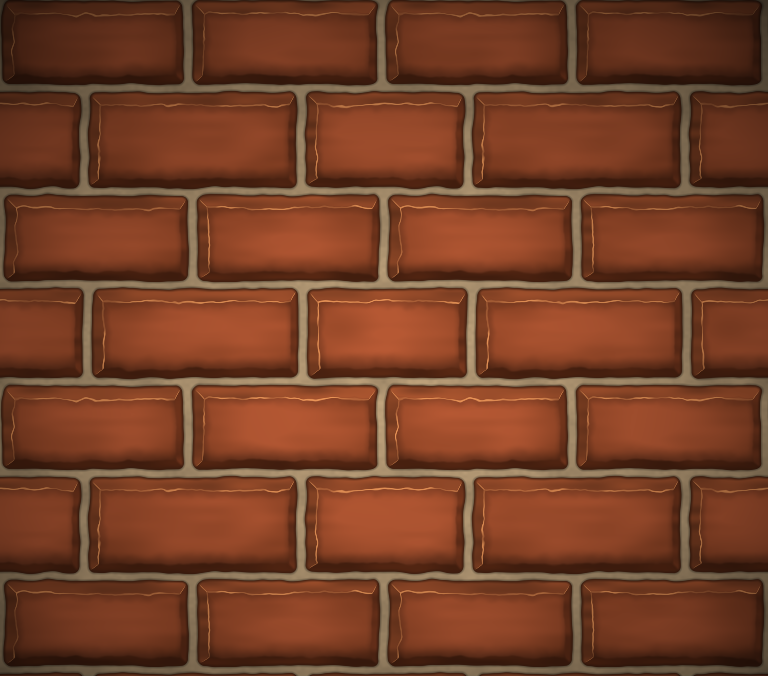
This texture is drawn by a Shadertoy shader. Its source:

```glsl
float hash(vec2 c) {
    vec3 v = fract(c.xyx * 0.1031);
    v += dot(v, v.yzx + 33.33);
    return fract((v.x + v.y) * v.z);
}

// Value noise that wraps once per tile; cells holds whole numbers
float noise(vec2 p, vec2 cells) {
    p *= cells;
    vec2 i = floor(p), f = fract(p);
    f = f * f * (3.0 - 2.0 * f);
    vec2 a = mod(i, cells), b = mod(i + 1.0, cells);
    return mix(mix(hash(a), hash(vec2(b.x, a.y)), f.x),
               mix(hash(vec2(a.x, b.y)), hash(b), f.x), f.y);
}

float band(float x, float halfWidth, float soft) {
    return 1.0 - smoothstep(halfWidth, halfWidth + soft, abs(x));
}

// Mitre line where two bevels meet, kept inside their shared corner
float mitre(float a, float b, float soft) {
    return band(a - b, 0.02, soft) * (1.0 - smoothstep(0.95, 1.1, max(a, b)))
         * smoothstep(0.2, 0.6, min(a, b));
}

void mainImage(out vec4 fragColor, in vec2 fragCoord) {
    vec2 uv = fragCoord / iResolution.xy;
    float pixel = 2.0 / iResolution.x;

    // Two tiles across, y pointing down; each tile holds four courses
    vec2 tile = vec2(uv.x * 2.0, (1.0 - uv.y) * 1.756 + 0.008);
    float coarse = noise(tile, vec2(13.0, 17.0));
    float rough = noise(tile + 0.37, vec2(37.0, 33.0));
    float fine = noise(tile, vec2(90.0, 110.0));
    vec2 p = tile + 0.007 * (vec2(coarse, noise(tile + 0.5, vec2(19.0, 13.0))) - 0.5)
                  + 0.003 * (vec2(rough, noise(tile, vec2(41.0, 53.0))) - 0.5);

    // Courses of uneven height, with long and short bricks in the odd ones
    float courseTop[5] = float[5](0.0, 0.237, 0.505, 0.748, 1.0);
    vec2 courseJoint[4] = vec2[4](vec2(-0.005, 0.495), vec2(0.221, 0.564),
                                  vec2(0.0, 0.502), vec2(0.229, 0.560));
    float y = fract(p.y);
    int course = 0;
    for (int i = 1; i < 4; i++) if (y >= courseTop[i]) course = i;
    float x = fract(p.x - courseJoint[course].x);
    float split = courseJoint[course].y;
    float second = step(split, x);
    vec2 start = vec2(second * split, courseTop[course]);
    vec2 end = vec2(mix(split, 1.0, second), courseTop[course + 1]);
    vec2 size = end - start;
    vec2 fromStart = vec2(x, y) - start, fromEnd = end - vec2(x, y);

    // Rounded brick outline
    vec2 q = (fromStart - fromEnd) * 0.5;
    vec2 e = abs(q) - size * 0.5 + vec2(0.030, 0.028);
    float d = length(max(e, 0.0)) + min(max(e.x, e.y), 0.0) - 0.018;

    // Bevel depths: 0 at the rim, 1 where the flat face begins
    float chip = (rough - 0.5) * 0.28 + (fine - 0.5) * 0.08;
    vec2 lit = (fromStart - 0.011) / vec2(0.029, 0.033) + chip;
    vec2 dim = (fromEnd - 0.011) / vec2(0.021, 0.022) + chip;
    float litDepth = min(lit.x, lit.y), dimDepth = min(dim.x, dim.y);
    float depth = min(litDepth, dimDepth);

    // Painted face: warm middle, darker toward the rim and the bottom
    float strokes = noise(tile, vec2(11.0, 48.0));
    float blotch = noise(tile + 0.21, vec2(9.0, 14.0));
    float tone = hash(vec2(float(course) + 3.0, second + 7.0));
    vec2 g = q / size * 2.0;
    float glow = 0.92 - 0.50 * g.x * g.x - 0.55 * g.y * g.y - 0.12 * g.y;
    glow += (blotch - 0.5) * 0.40 + (strokes - 0.5) * 0.20 + (tone - 0.5) * 0.12;
    vec3 face = mix(vec3(0.46, 0.215, 0.11), vec3(0.69, 0.335, 0.195), clamp(glow, 0.0, 1.0));
    float scorch = smoothstep(0.4, 2.2 + blotch, dim.y) * smoothstep(-0.2, 1.8, dim.x);
    face *= mix(0.62, 1.0, scorch);
    face *= mix(0.84, 1.0, smoothstep(1.0, 1.8, litDepth));

    // Bevels: light on the top and left, dark on the right and bottom
    vec3 litSide = mix(vec3(0.46, 0.23, 0.125), vec3(0.56, 0.28, 0.155),
                       smoothstep(-0.15, 0.15, lit.x - lit.y));
    vec3 dimSide = mix(vec3(0.41, 0.19, 0.10), vec3(0.30, 0.135, 0.065),
                       smoothstep(-0.3, 0.3, dim.x - dim.y));
    vec3 bevel = mix(litSide, dimSide, smoothstep(-0.15, 0.15, litDepth - dimDepth));
    bevel *= 0.84 + 0.32 * strokes;
    vec3 brick = mix(bevel, face, smoothstep(0.8, 1.15, depth));

    // Worn bright edges and corner mitres
    float soft = pixel / 0.030;
    float onLit = 1.0 - smoothstep(-0.1, 0.1, litDepth - dimDepth);
    float wear = 0.35 + 0.65 * smoothstep(0.25, 0.7, noise(tile + 0.63, vec2(23.0, 29.0)));
    float edge = band(litDepth - 1.0, 0.015, soft) * onLit;
    float seam = max(mitre(lit.x, lit.y, soft), mitre(dim.x, lit.y, soft));
    seam = max(seam, 0.7 * mitre(lit.x, dim.y, soft));
    brick = mix(brick, vec3(0.94, 0.61, 0.36), max(edge * wear, seam * 0.65) * 0.85);
    brick = mix(vec3(0.25, 0.12, 0.06), brick, smoothstep(-0.002, 0.009, -d));

    // Smooth mortar with a soft contact shadow beside each brick
    vec3 mortar = vec3(0.67, 0.57, 0.435) * (0.88 + 0.16 * coarse + 0.06 * fine);
    mortar *= mix(0.66, 1.0, smoothstep(-0.001, 0.007, d));
    vec3 color = mix(brick, mortar, smoothstep(-0.6, 0.6, d / pixel));

    // Darkening toward the borders
    vec2 c = uv - vec2(0.5, 0.44);
    color *= clamp(1.04 - dot(c * c, vec2(1.3, 1.25)), 0.35, 1.05);
    fragColor = vec4(color, 1.0);
}
```
